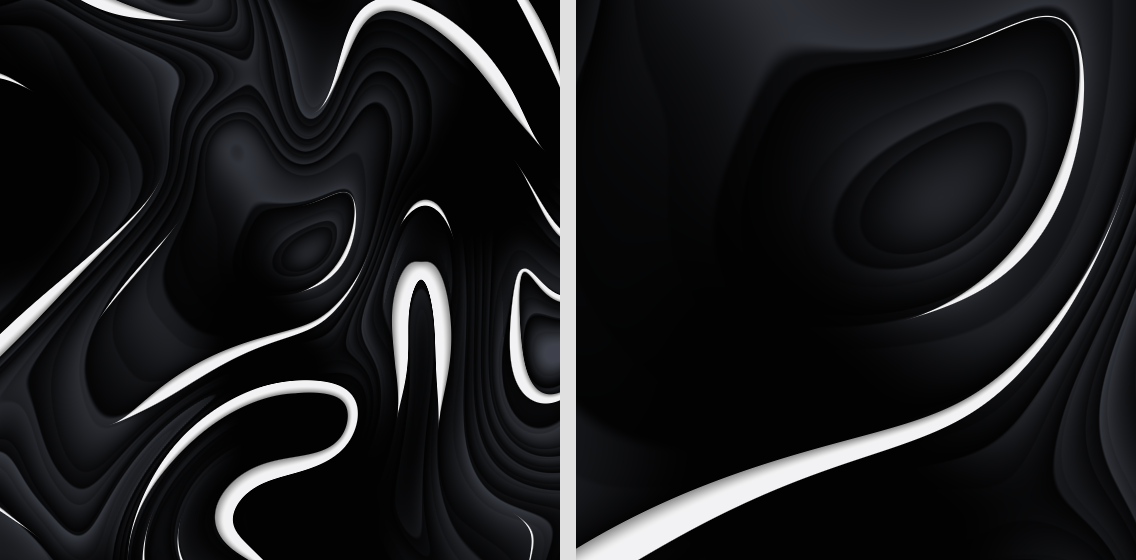
Left, the full canvas; right, a detail of the centre.
Reproduce this background procedurally as a Shadertoy shader.

```glsl
// Glossy black liquid folds with tapering white ribbons.
// Warped sines form one flow field; its contours carry both the sawtooth-lit
// folds and the ribbons, whose width swells and vanishes along each contour.

const vec3 INK = vec3(0.006, 0.006, 0.008);
const vec3 SATIN = vec3(0.205, 0.215, 0.245);
const vec3 PEARL_SHADE = vec3(0.50, 0.50, 0.50);
const vec3 PEARL = vec3(0.95, 0.95, 0.955);

float hash(float n) {
    return fract(sin(n * 91.7 + 3.1) * 437.58);
}

// Sine with a quick rise and a slow fall, for teardrop-like swelling.
float skewSine(float a, float skew) {
    return sin(a + skew * sin(a));
}

// Bend space with successively finer sine waves.
vec2 warp(vec2 p, float strength) {
    float freq = 4.6;
    for (int i = 0; i < 4; i++) {
        float k = float(i);
        p += strength / freq * sin(freq * p.yx + vec2(1.3, 4.1) * (k + 0.7));
        freq *= 1.4;
    }
    return p;
}

// Smooth field of islands and saddles, about -1 to 1.
float flow(vec2 p) {
    vec2 q = warp(p, 0.76);
    return 0.5 * (sin(8.0 * q.x + 2.4 * q.y + 0.6) + sin(7.6 * q.y - 2.9 * q.x + 2.2));
}

vec2 flowGradient(vec2 p, float e) {
    vec2 h = vec2(e, 0.0);
    return vec2(flow(p + h.xy) - flow(p - h.xy),
                flow(p + h.yx) - flow(p - h.yx)) / (2.0 * e);
}

// Crisp lit lip at the start of each fold, falling off into shadow.
float folds(float t, float falloff) {
    float f = fract(t);
    float lip = max(0.06, 1.5 * fwidth(t));
    float tone = mix(0.3, 1.0, hash(floor(t)));
    return tone * smoothstep(0.0, lip, f) * pow(1.0 - f, falloff);
}

// Broad pools of light and darkness.
float pools(vec2 p) {
    vec2 q = warp(p + 0.37, 0.5);
    float s = sin(7.1 * q.x - 4.2 * q.y + 0.9) + sin(6.0 * q.y + 5.2 * q.x + 2.6);
    return smoothstep(-1.1, 1.0, s);
}

// Half-width of the ribbon on a given contour; zero where it is absent.
float ribbonWidth(vec2 p, float id, float maxWidth) {
    float phase = 6.283 * hash(id + 5.0);
    float swell = skewSine(6.5 * p.x + 3.0 * p.y + phase, 0.6)
                + skewSine(6.0 * p.y - 4.5 * p.x + 2.0 * phase, 0.5);
    return maxWidth * pow(smoothstep(0.0, 1.9, swell), 1.1);
}

void mainImage(out vec4 fragColor, in vec2 fragCoord) {
    float pixel = 1.0 / iResolution.y;
    vec2 p = fragCoord * pixel;
    float psi = flow(p);
    float slope = max(length(flowGradient(p, 0.002)), 0.6);

    // Folds: uneven main layers plus finer, fainter ones.
    float drift = 0.5 * sin(5.0 * p.x + 3.0 * p.y) + 0.4 * sin(7.0 * p.y - 4.0 * p.x);
    float t = 4.6 * psi + 0.55 * sin(6.0 * psi) + drift;
    float light = pools(p);
    float shade = 1.45 * folds(t, 1.35) + 0.3 * folds(1.9 * t + 0.8 * drift, 1.0);
    shade = light * (0.03 + shade);

    // Nearest ribbon contour, as a signed distance in canvas units.
    float spacing = 0.5;
    float id = floor(psi / spacing);
    float d = (psi - (id + 0.5) * spacing) / slope;
    float width = ribbonWidth(p, id, min(0.016, 0.4 * spacing / slope));
    float presence = min(1.0, 2.0 * width / pixel);

    // Dark hollow beside each ribbon.
    float hollow = exp(-max(abs(d) - width, 0.0) / 0.012);
    shade *= 1.0 - 0.75 * hollow * smoothstep(0.0, 0.008, width);
    vec3 color = mix(INK, SATIN, clamp(shade, 0.0, 1.2));

    // Ribbon body, shaded across its rounded section.
    float across = d / max(width, pixel);
    vec3 body = mix(PEARL_SHADE, PEARL, smoothstep(-1.3, 0.0, across));
    float cover = clamp((width - abs(d)) / pixel + 0.5, 0.0, 1.0) * presence;
    color = mix(color, body, cover);

    fragColor = vec4(color, 1.0);
}
```
